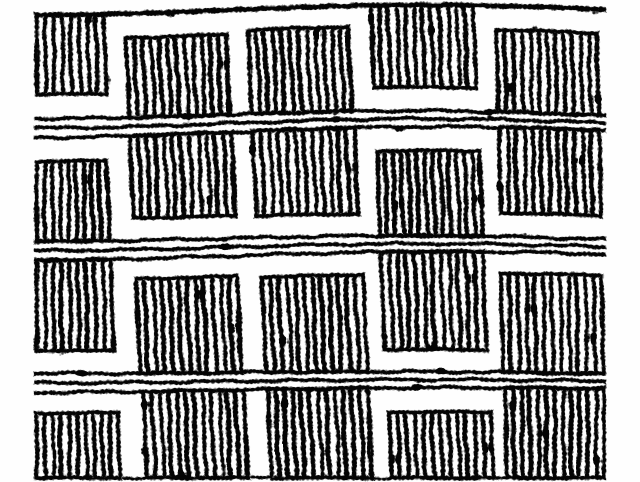
This pattern is drawn by a Shadertoy shader. Its source:

```glsl
#define UNITS 580.0        // canvas height in drawing units
#define SHEET_L 43.0       // printed area
#define SHEET_R 727.0
#define SHEET_B 575.0
#define COL_STEP 147.0     // spacing and width of the blocks
#define BLOCK_W 122.0
#define GAP 27.0           // space at the free end of a block
#define PITCH 9.9          // stripe spacing
#define STROKE 2.65        // half width of a pen line
#define ROUGH 2.1          // raggedness of the ink edge
#define PAPER vec3(0.995)
#define INK vec3(0.015)

float hash(vec2 p) {
    return fract(sin(dot(p, vec2(127.1, 311.7))) * 43758.55);
}

// Distance to the nearest random cell point
float cellular(vec2 p) {
    vec2 cell = floor(p);
    float nearest = 2.0;
    for (int j = -1; j <= 1; j++)
    for (int i = -1; i <= 1; i++) {
        vec2 c = cell + vec2(i, j);
        vec2 point = c + vec2(hash(c), hash(c + 57.3));
        nearest = min(nearest, length(point - p));
    }
    return nearest;
}

// Unsteady hand: slow and quick sines
float wobble(float t, float seed) {
    return 0.8 * sin(t * 0.06 + seed * 2.3) + 0.5 * sin(t * 0.17 + seed * 5.1);
}

// Bowed centre line of each horizontal band
float bandY(float band, float x) {
    float bow = sin(2.3 * (x - SHEET_L) / (SHEET_R - SHEET_L));
    return 18.0 + 130.2 * band + 5.8 * band * band - (12.0 - 0.9 * band * band) * bow * bow;
}

// Offset of the outer lines of a band; the top band is a single line
float bandSpread(float band, float x) {
    return band < 0.5 ? 0.0 : mix(11.5, 8.8, (x - SHEET_L) / (SHEET_R - SHEET_L));
}

// Left edge of a column, leaning to the right further down
float columnLeft(float col, float y) {
    float lean = 0.05 - 0.005 * (col - 1.6) * (col - 1.6);
    return 15.0 + COL_STEP * col + 4.0 * sin(1.047 * (col - 1.0)) + lean * (y - 300.0);
}

// Outlined block of hand-drawn vertical stripes
float blockInk(vec2 p, float col, float row) {
    vec2 id = vec2(col, row);
    float shift = 4.0 * hash(id + 3.1) - 2.0;
    float width = BLOCK_W + 4.0 * hash(id + 8.7) - 2.0;
    float start = columnLeft(col, p.y) + shift;
    float left = max(start, SHEET_L + 1.0);
    float right = min(start + width, SHEET_R);

    // Blocks hang from the upper band or stand on the lower one
    float top = bandY(row, p.x) + bandSpread(row, p.x);
    float bottom = bandY(row + 1.0, p.x) - bandSpread(row + 1.0, p.x);
    float space = GAP + 5.0 * hash(id + 1.9) - 2.5;
    bool hangs = (mod(col, 3.0) < 0.5) == (mod(row, 2.0) < 0.5);
    if (hangs) bottom -= space;
    else top += space;
    bottom = min(bottom, SHEET_B);

    float side = max(left - p.x, p.x - right) + 0.6 * wobble(p.y, col + row);
    float end = max(top - p.y, p.y - bottom) + 0.6 * wobble(p.x, row + 4.0);
    float box = max(side, end);

    // Stripe count is fixed at the middle of the row
    float midLeft = columnLeft(col, 75.0 + 150.0 * row) + shift;
    float span = min(midLeft + width, SHEET_R) - max(midLeft, SHEET_L + 1.0);
    float count = floor(span / PITCH + 0.5);
    float s = (p.x - left) / (right - left) * count;
    float stripe = floor(s + 0.5);
    float seed = 20.0 * hash(vec2(stripe, col + 7.0 * row));
    float offset = (s - stripe) * (right - left) / count;
    offset += wobble(p.y, seed) + 0.08 * (seed - 10.0);
    float line = abs(offset) - STROKE - 0.04 * (seed - 10.0);
    return min(abs(box) - STROKE * 0.9, max(line, box));
}

void mainImage(out vec4 fragColor, in vec2 fragCoord) {
    float pixel = UNITS / iResolution.y;
    vec2 p = vec2(fragCoord.x, iResolution.y - fragCoord.y) * pixel;

    // Horizontal bands and the closing line at the foot
    float d = abs(p.y - SHEET_B + wobble(p.x, 9.0)) - 1.7;
    float row = 0.0;
    for (float band = 0.0; band < 4.0; band++) {
        float y = p.y - bandY(band, p.x);
        if (band > 0.5) row += step(0.0, y);
        for (float k = -1.0; k <= 1.0; k++) {
            float lineY = k * bandSpread(band, p.x) + wobble(p.x, band * 3.0 + k);
            d = min(d, abs(y - lineY) - STROKE * 0.85);
        }
    }

    // Striped blocks
    for (float col = 0.0; col < 5.0; col++)
        d = min(d, blockInk(p, col, row));

    // Ink blots, ragged edges and the limits of the print
    d -= 2.2 * smoothstep(0.09, 0.03, cellular(p / 85.0));
    d = max(d, max(SHEET_L - 2.0 - p.x, p.x - SHEET_R - 2.0));
    d = max(d, p.y - SHEET_B - 3.0);
    d += ROUGH * (cellular(p / 4.5) - 0.45);

    float ink = 1.0 - smoothstep(-pixel, pixel, d);
    fragColor = vec4(mix(PAPER, INK, ink), 1.0);
}
```
